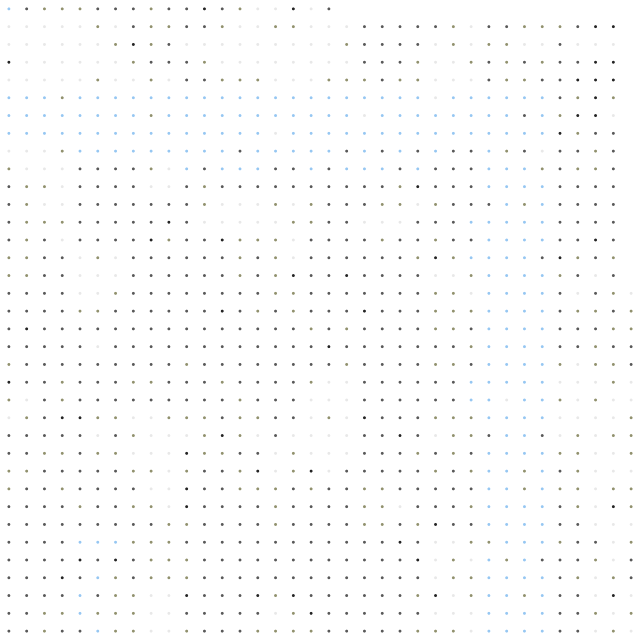
Write a three.js fragment shader that draws this pattern.

```glsl
// A 36 by 36 grid of small round dots on white, with a short top row and a cut right column.
// Each dot takes a flat colour: smooth noise plus a hash groups pale, olive and dark dots,
// while a level band and an upright band are mostly blue, with a few black dots scattered.
varying vec2 vUv;

const float GRID = 36.0;
const float DOT_RADIUS = 0.08;        // in cells
const float TOP_ROW_DOTS = 19.0;
const float LAST_COLUMN_START = 16.0; // row, counted from the top
const float PATCH_SIZE = 3.2;         // in cells
const float GRAIN = 0.32;             // share of hash in the tone
const float PALE_LIMIT = 0.36;
const float OLIVE_LIMIT = 0.50;
const float BLACK_CHANCE = 0.035;

const vec3 PAPER = vec3(1.0);
const vec3 PALE  = vec3(0.91, 0.91, 0.91);
const vec3 OLIVE = vec3(0.57, 0.57, 0.43);
const vec3 DARK  = vec3(0.35, 0.35, 0.35);
const vec3 BLACK = vec3(0.14, 0.14, 0.14);
const vec3 BLUE  = vec3(0.59, 0.78, 0.95);

float hash(vec2 p) {
  vec3 q = fract(p.xyx * vec3(0.1031, 0.1030, 0.0973));
  q += dot(q, q.yzx + 33.33);
  return fract((q.x + q.y) * q.z);
}

float valueNoise(vec2 p) {
  vec2 i = floor(p);
  vec2 f = smoothstep(0.0, 1.0, p - i);
  float low = mix(hash(i), hash(i + vec2(1.0, 0.0)), f.x);
  float high = mix(hash(i + vec2(0.0, 1.0)), hash(i + 1.0), f.x);
  return mix(low, high, f.y);
}

// 1 when a whole-numbered cell lies between two corners, both included
float inBlock(vec2 cell, vec2 first, vec2 last) {
  vec2 inside = step(first - 0.5, cell) * step(cell, last + 0.5);
  return inside.x * inside.y;
}

float blueChance(vec2 cell) {
  float chance = 0.85 * inBlock(cell, vec2(0.0, 5.0), vec2(30.0, 7.0));
  chance = max(chance, 0.70 * inBlock(cell, vec2(4.0, 8.0), vec2(27.0, 8.0)));
  chance = max(chance, 0.35 * inBlock(cell, vec2(10.0, 9.0), vec2(25.0, 9.0)));
  chance = max(chance, 0.88 * inBlock(cell, vec2(27.0, 9.0), vec2(30.0, 35.0)));
  chance = max(chance, 0.30 * inBlock(cell, vec2(26.0, 12.0), vec2(26.0, 25.0)));
  chance = max(chance, 0.35 * inBlock(cell, vec2(4.0, 30.0), vec2(6.0, 35.0)));
  return max(chance, inBlock(cell, vec2(0.0), vec2(0.0)));
}

float hasDot(vec2 cell) {
  float topGap = inBlock(cell, vec2(TOP_ROW_DOTS, 0.0), vec2(GRID, 0.0));
  float sideGap = inBlock(cell, vec2(GRID - 1.0, 0.0), vec2(GRID, LAST_COLUMN_START - 1.0));
  return 1.0 - max(topGap, sideGap);
}

vec3 dotColor(vec2 cell) {
  // patches of pale, olive and dark
  float tone = mix(valueNoise(cell / PATCH_SIZE + 7.3), hash(cell + 51.0), GRAIN);
  vec3 color = tone < PALE_LIMIT ? PALE : (tone < OLIVE_LIMIT ? OLIVE : DARK);

  // stray black dots, denser in the upper right corner
  float corner = inBlock(cell, vec2(32.0, 1.0), vec2(34.0, 6.0));
  if (hash(cell + 113.0) < mix(BLACK_CHANCE, 0.35, corner)) color = BLACK;

  // blue bands
  if (hash(cell + 211.0) < blueChance(cell)) color = BLUE;
  return color;
}

void main() {
  // cells are counted from the top left
  vec2 grid = vec2(vUv.x, 1.0 - vUv.y) * GRID;
  vec2 cell = floor(grid);
  float distanceToEdge = length(grid - cell - 0.5) - DOT_RADIUS;
  float soft = 0.6 * fwidth(grid.x);
  float coverage = (1.0 - smoothstep(-soft, soft, distanceToEdge)) * hasDot(cell);
  gl_FragColor = vec4(mix(PAPER, dotColor(cell), coverage), 1.0);
}
```
